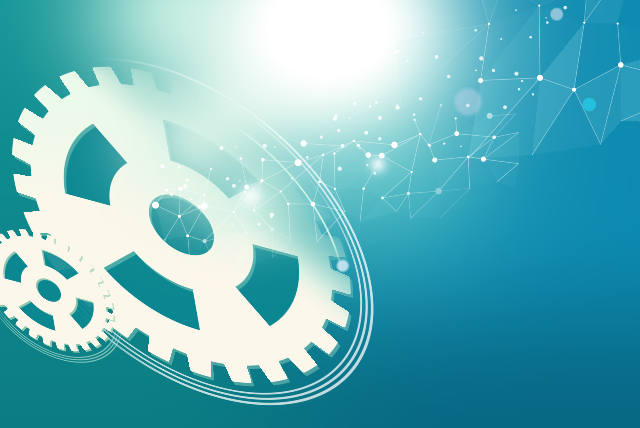
This background is drawn by a Shadertoy shader. Its source:

```glsl
// Pale tilted gears with orbit arcs and a glowing triangle network on a teal to blue gradient.
#define CREAM vec3(0.99, 0.97, 0.92)
#define MINT vec3(0.80, 0.95, 0.89)
#define WHITE vec3(1.0)
#define DEEP_TEAL vec3(0.04, 0.53, 0.57)
#define GLOW_POS vec2(392, 35)
#define GEAR_POS vec2(217, 269)
#define GEAR_RADII vec2(235, 147)
#define SMALL_POS vec2(58, 347)
#define SMALL_RADII vec2(90, 57)
#define TILT vec2(0.76, 0.65)

float pixel; // one pixel in scene units (height = 512, y down)
vec2 p;      // current scene position
vec3 col;    // colour painted so far

void paint(vec3 c, float alpha) { col = mix(col, c, alpha); }

float hash(vec2 v) {
  vec3 q = fract(v.xyx * 0.1031);
  q += dot(q, q.yzx + 33.33);
  return fract((q.x + q.y) * q.z);
}

float cover(float d) { return smoothstep(pixel, -pixel, d * 2.0); }

float blob(vec2 center, vec2 size) {
  vec2 d = (p - center) / size;
  return exp(-0.5 * dot(d, d));
}

float disc(vec2 center, float outer, float inner) {
  return smoothstep(outer, inner, length(p - center));
}

float segment(vec2 v, vec2 a, vec2 b) {
  vec2 ab = b - a;
  return length(v - a - ab * clamp(dot(v - a, ab) / dot(ab, ab), 0.0, 1.0));
}

float side(vec2 a, vec2 b) {
  vec2 e = b - a, d = p - a;
  return e.x * d.y - e.y * d.x;
}

float triangle(vec2 a, vec2 b, vec2 c) {
  float u = side(a, b), v = side(b, c), w = side(c, a);
  return step(0.0, min(u, min(v, w))) + step(max(u, max(v, w)), 0.0);
}

// Coordinates in which a tilted ellipse becomes the unit circle
vec2 tilted(vec2 center, vec2 radii) {
  vec2 d = p - center;
  return vec2(dot(d, TILT), dot(d, vec2(-TILT.y, TILT.x))) / radii;
}

float gear(vec2 q, float teeth, float scale) {
  float r = length(q), a = atan(q.y, q.x);
  float tooth = smoothstep(-0.3, 0.3, cos(teeth * (a - 0.21)) + 0.2);
  float spoke = abs(mod(a + 0.995, 1.5708) - 0.7854);
  float window = max(abs(r - 0.56) - 0.135, (spoke - 0.44) * r);
  float d = max(r - mix(0.89, 1.0, tooth), -window);
  return cover(max(d, 0.192 - r) * scale);
}

// Thin ring, visible around a central angle
float arc(vec2 q, float radius, float width, float mid, float span, float scale) {
  float turn = acos(clamp(cos(atan(q.y, q.x) - mid), -1.0, 1.0));
  return cover(abs(length(q) - radius) * scale - width) * smoothstep(span, span * 0.55, turn);
}

vec2 node(vec2 cell, float size) {
  return (cell + 0.1 + 0.8 * vec2(hash(cell + size), hash(cell + size + 37.0))) * size;
}

// Jittered mesh along the band a-b: facets, then lines and dots
void network(float size, vec2 a, vec2 b, float width, float glass) {
  float ink = 0.0, facets = 0.0;
  for (int k = 0; k < 16; k++) {
    vec2 c = floor(p / size) + vec2(k % 4, k / 4) - 2.0;
    vec2 n0 = node(c, size), n1 = node(c + vec2(1, 0), size);
    vec2 n2 = node(c + vec2(0, 1), size), n3 = node(c + 1.0, size);
    float h = hash(c + 71.0), show = smoothstep(width, width * 0.6, segment(n0, a, b));
    float lines = cover(segment(p, n0, n1) - 0.4) * step(0.3, h);
    lines = max(lines, cover(segment(p, n0, n2) - 0.4) * step(h, 0.75));
    lines = max(lines, cover(segment(p, n1, n2) - 0.4) * step(0.45, h));
    float dots = cover(length(p - n0) - 1.2 - 3.0 * h * h);
    ink = max(ink, show * max(0.45 * lines, dots));
    facets += show * (triangle(n0, n1, n2) * h + triangle(n1, n3, n2) * fract(h * 7.0));
  }
  paint(vec3(0.62, 0.89, 0.92), min(0.4, glass * facets));
  paint(WHITE, ink);
}

void mainImage(out vec4 fragColor, in vec2 fragCoord) {
  pixel = 512.0 / iResolution.y;
  p = vec2(fragCoord.x, iResolution.y - fragCoord.y) * pixel;

  // Backdrop and light from above
  float down = p.y / 512.0;
  vec3 left = mix(vec3(0.07, 0.58, 0.59), vec3(0.04, 0.49, 0.51), down);
  vec3 right = mix(vec3(0.05, 0.54, 0.69), vec3(0.03, 0.41, 0.52), smoothstep(0.5, 1.0, down));
  col = mix(left, right, smoothstep(150.0, 560.0, p.x));
  paint(vec3(0.25, 0.71, 0.75), 0.85 * blob(vec2(455, 200), vec2(105, 95)));
  paint(MINT, 0.85 * blob(vec2(215, 15), vec2(85, 70)));
  paint(MINT, min(1.0, 1.2 * blob(GLOW_POS, vec2(110, 105))));

  // Large gear: dark openings, shaded rim, pale face
  vec2 q = tilted(GEAR_POS, GEAR_RADII);
  float fade = smoothstep(-0.95, -0.3, q.y);
  paint(DEEP_TEAL, 0.9 * fade * smoothstep(0.9, 0.72, length(q)));
  paint(vec3(0.55, 0.81, 0.75), 0.5 * fade * gear(tilted(GEAR_POS + vec2(3, 4), GEAR_RADII), 25.0, 180.0));
  vec3 face = mix(vec3(0.92, 0.98, 0.92), CREAM, smoothstep(90.0, 290.0, p.y));
  face = mix(face, vec3(0.72, 0.90, 0.86), smoothstep(-0.15, -0.6, q.y) * smoothstep(0.0, 0.5, q.x));
  paint(face, gear(q, 25.0, 180.0) * fade);

  // Orbit arcs around the large gear
  vec2 o = tilted(vec2(224, 277), vec2(255, 157));
  for (float k = 0.0; k < 3.0; k++)
    paint(WHITE, 0.75 * arc(o, 1.01 - 0.03 * k, 1.4 - 0.2 * k, 0.3 * k - 0.25, 2.4 - 0.3 * k, 195.0));
  paint(MINT, arc(o, 0.86, 1.2, -1.25, 0.6, 195.0));

  // Small gear and its arcs
  vec2 s = tilted(SMALL_POS, SMALL_RADII);
  paint(DEEP_TEAL, 0.9 * smoothstep(0.8, 0.72, length(s)));
  paint(vec3(0.68, 0.84, 0.72), 0.8 * gear(tilted(SMALL_POS + 2.0, SMALL_RADII), 28.0, 70.0));
  paint(CREAM, gear(s, 28.0, 70.0));
  s = tilted(vec2(61, 354), SMALL_RADII);
  for (float k = 0.0; k < 3.0; k++)
    paint(MINT, 0.6 * arc(s, 1.09 - 0.04 * k, 0.6, 0.8, 1.4, 70.0));

  // Haze flowing from the light into the gear, and the white core
  float haze = segment(p, vec2(385, 45), vec2(235, 165)) / 58.0;
  paint(vec3(0.86, 0.96, 0.91), 0.88 * exp(-0.5 * haze * haze));
  paint(MINT, 0.6 * blob(vec2(305, 235), vec2(50, 38)));
  paint(WHITE, min(1.0, 1.4 * blob(GLOW_POS, vec2(85, 68))));

  // Networks: fine near the hub, wide at the upper right
  network(30.0, vec2(225, 245), vec2(550, 170), 62.0, 0.09);
  network(66.0, vec2(550, 70), vec2(760, 45), 95.0, 0.24);

  // Scattered sparks along the stream
  for (int i = 0; i < 70; i++) {
    vec2 id = vec2(i, 5);
    float spread = hash(id + 11.0) + hash(id + 23.0) - 1.0;
    vec2 spot = mix(vec2(210, 250), vec2(680, 15), hash(id)) + vec2(38, 95) * spread;
    paint(WHITE, 0.8 * cover(length(p - spot) - 0.7 - 2.0 * hash(id + 41.0)));
  }

  // Soft lights and blurred discs
  paint(WHITE, 0.75 * blob(vec2(300, 235), vec2(9)));
  paint(WHITE, 0.75 * blob(vec2(452, 197), vec2(7)));
  paint(vec3(0.15, 0.78, 0.90), 0.85 * disc(vec2(705, 125), 9.0, 7.0));
  paint(vec3(0.88, 0.94, 0.99), 0.8 * disc(vec2(410, 318), 9.0, 5.0));
  paint(vec3(0.85, 0.90, 0.96), 0.6 * disc(vec2(666, 17), 9.0, 6.0));
  paint(vec3(0.83, 0.86, 0.94), 0.4 * disc(vec2(560, 122), 20.0, 12.0));
  fragColor = vec4(col, 1.0);
}
```
